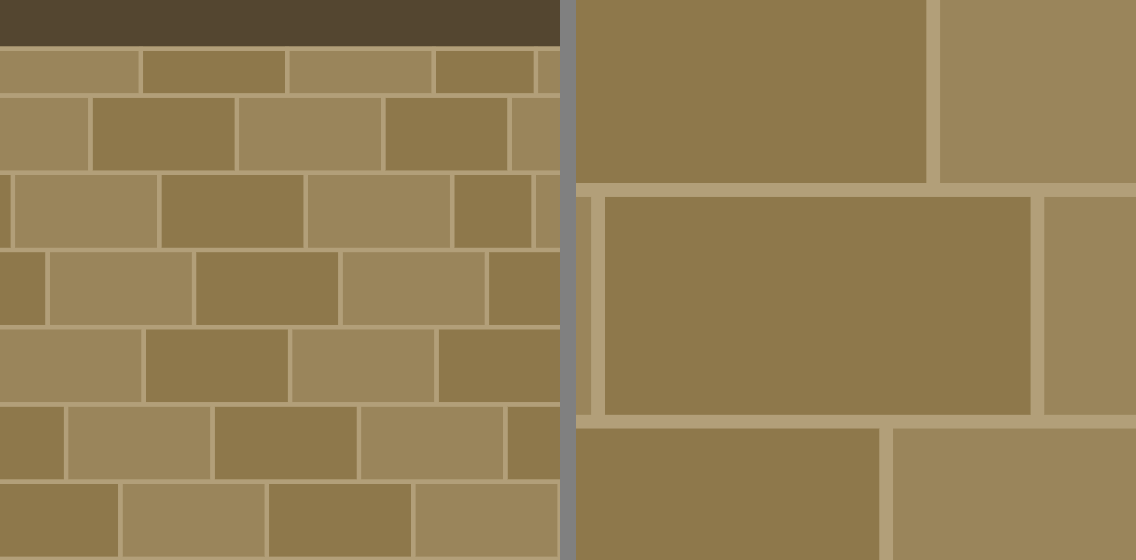
Left, the full canvas; right, a detail of the centre.
Write a Shadertoy shader that draws this pattern.

```glsl
// Staggered two-tone brick wall with pale mortar under a dark top band.
#define BRICK_WIDTH 0.2615
#define ROW_HEIGHT 0.1379
#define BASE_Y 0.002
#define JOINT 0.0082
#define BAND_Y 0.9173
#define LIGHT_BRICK vec3(0.604, 0.522, 0.357)
#define DARK_BRICK vec3(0.557, 0.471, 0.294)
#define MORTAR vec3(0.700, 0.625, 0.475)
#define BAND vec3(0.330, 0.275, 0.190)

// Per row, bottom up: x where a light brick starts, x of the closing cut.
const vec2 ROWS[7] = vec2[7](
    vec2(0.215, 2.0), vec2(0.118, 2.0), vec2(0.518, 2.0), vec2(0.085, 2.0),
    vec2(0.023, 0.953), vec2(0.423, 0.910), vec2(0.513, 0.957));

// Distance from v to the nearest multiple of period.
float seamDistance(float v, float period) {
    return abs(v - period * round(v / period));
}

vec3 brickWall(vec2 p, float pixel) {
    float y = p.y - BASE_Y;
    vec2 row = ROWS[int(clamp(floor(y / ROW_HEIGHT), 0.0, 6.0))];

    // Alternate tones along the row; the last, cut-off brick is light.
    float x = p.x - row.x;
    bool afterCut = p.x > row.y;
    bool isLight = afterCut || mod(floor(x / BRICK_WIDTH), 2.0) < 0.5;
    vec3 brick = isLight ? LIGHT_BRICK : DARK_BRICK;

    // Mortar along row seams, brick ends, the cut and the band's lower edge.
    float ends = afterCut ? 1.0 : seamDistance(x, BRICK_WIDTH);
    float joint = min(ends, abs(p.x - row.y));
    joint = min(joint, seamDistance(y, ROW_HEIGHT));
    joint = min(joint, abs(p.y - BAND_Y + 0.5 * JOINT));
    float edge = joint - 0.5 * JOINT;
    return mix(MORTAR, brick, smoothstep(-0.5 * pixel, 0.5 * pixel, edge));
}

void mainImage(out vec4 fragColor, in vec2 fragCoord) {
    vec2 p = fragCoord / iResolution.xy;
    float pixel = 1.0 / min(iResolution.x, iResolution.y);
    vec3 wall = brickWall(p, pixel);

    // Solid band above the wall.
    float band = smoothstep(-0.5 * pixel, 0.5 * pixel, p.y - BAND_Y);
    fragColor = vec4(mix(wall, BAND, band), 1.0);
}
```
